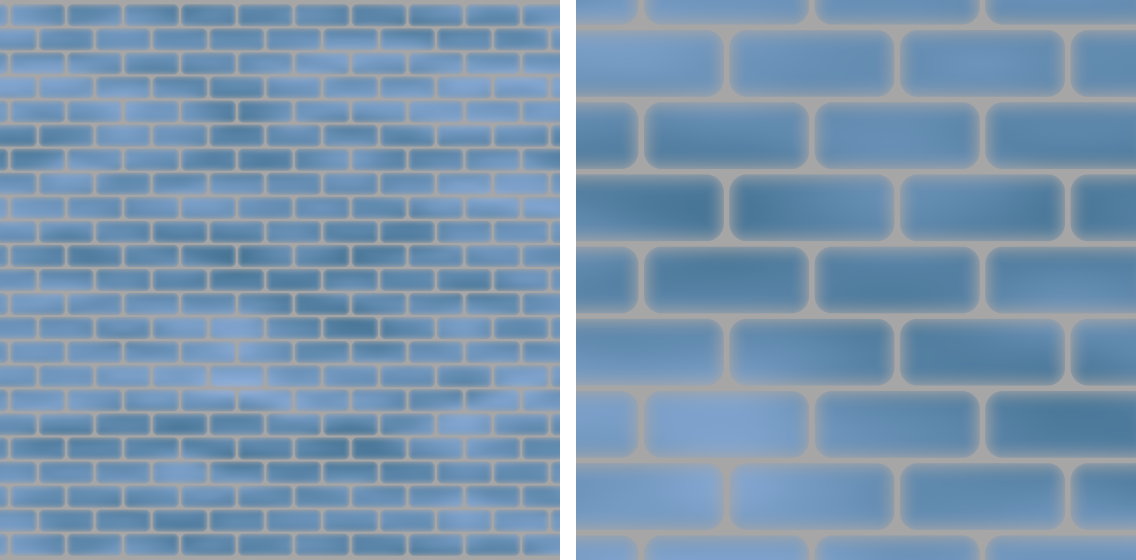
Left, the full canvas; right, a detail of the centre.
Write a WebGL 2 fragment shader that draws this texture.

```glsl
#version 300 es
precision highp float;
// Blue running-bond brick wall with soft grey mortar and cloudy glaze.
uniform vec2 u_resolution;
out vec4 outColor;

const float ROWS = 23.0;
const vec2 PITCH = vec2(0.10156, 0.04297);  // brick plus joint
const float FIRST_JOINT = 0.0167;           // first upright joint, top row
const float JOINT = 0.0032;                 // mortar line width
const float CORNER = 0.0105;                // brick corner radius
const float HALO = 0.0130;                  // depth of the grey bleed
const float EDGE_TINT = 0.32;               // glaze strength at the brick rim
const vec2 CLOUD_PERIOD = vec2(10.0, 22.0); // in bricks and rows
const vec3 MORTAR = vec3(0.655, 0.65, 0.65);
const vec3 DARK_BLUE = vec3(0.22, 0.41, 0.53);
const vec3 LIGHT_BLUE = vec3(0.55, 0.68, 0.85);

float hash(vec2 p) {
  vec3 q = fract(p.xyx * vec3(0.1031, 0.1030, 0.0973));
  q += dot(q, q.yzx + 33.33);
  return fract((q.x + q.y) * q.z);
}

// Value noise on a lattice that wraps after the given period.
float wrappedNoise(vec2 p, vec2 period, float seed) {
  vec2 cell = floor(p);
  vec2 f = fract(p);
  f = f * f * (3.0 - 2.0 * f);
  vec2 lo = mod(cell, period) + seed;
  vec2 hi = mod(cell + 1.0, period) + seed;
  return mix(mix(hash(lo), hash(vec2(hi.x, lo.y)), f.x),
             mix(hash(vec2(lo.x, hi.y)), hash(hi), f.x), f.y);
}

// Broad clouds with finer mottling, centred a little above 0.5.
float cloudTone(vec2 p) {
  float sum = 0.0;
  float weight = 0.42;
  float scale = 0.5;
  for (int i = 0; i < 3; i++) {
    float n = wrappedNoise(p * scale, CLOUD_PERIOD * scale, 17.0 * float(i + 1));
    sum += weight * (n - 0.5);
    weight *= i == 0 ? 1.0 : 0.3;
    scale *= 2.0;
  }
  return clamp(0.58 + 1.15 * sum, 0.0, 1.0);
}

float roundedBox(vec2 p, vec2 halfSize, float radius) {
  vec2 q = abs(p) - halfSize + radius;
  return length(max(q, 0.0)) + min(max(q.x, q.y), 0.0) - radius;
}

void main() {
  vec2 uv = gl_FragCoord.xy / u_resolution;
  float pixel = 1.0 / min(u_resolution.x, u_resolution.y);

  // Rows count from the top; every other one shifts by half a brick.
  float margin = 0.5 * (1.0 - ROWS * PITCH.y);
  vec2 wall = vec2(uv.x - FIRST_JOINT, 1.0 - uv.y - margin) / PITCH;
  float row = floor(wall.y);
  float shift = 0.5 * mod(row, 2.0);
  vec2 local = (fract(vec2(wall.x - shift, wall.y)) - 0.5) * PITCH;

  // Brick outline, with plain mortar above and below the wall.
  float dist = roundedBox(local, 0.5 * (PITCH - JOINT), CORNER);
  float inWall = step(0.0, row) * step(row, ROWS - 1.0);
  float brick = inWall * (1.0 - smoothstep(-0.6 * pixel, 0.6 * pixel, dist));

  // Glaze rises quickly from the rim, then eases into full colour.
  float rim = 1.0 - clamp(-dist / HALO, 0.0, 1.0);
  float glaze = mix(1.0, EDGE_TINT, rim * rim);
  vec3 blue = mix(DARK_BLUE, LIGHT_BLUE, cloudTone(wall));
  outColor = vec4(mix(MORTAR, blue, brick * glaze), 1.0);
}
```
